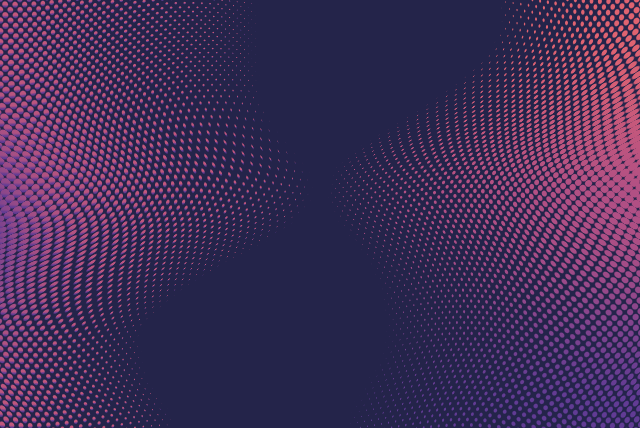
Give the GLSL for this background, as a WebGL 1 fragment shader.

```glsl
precision highp float;
// Two warped halftone dot waves swelling from the left and right edges over deep navy.

uniform vec2 u_resolution;

const float PITCH = 0.0178;

float bump(float y, float center, float width) {
  float k = (y - center) / width;
  return exp(-k * k);
}

// How far each wave reaches inward from its own side at height y
float leftReach(float y) {
  return 0.33 + 0.28 * smoothstep(0.2, 0.5, y)
       + 0.13 * bump(y, 0.56, 0.13) + 0.08 * bump(y, 0.0, 0.1);
}

float rightReach(float y) {
  return 0.33 + 0.27 * (1.0 - smoothstep(0.6, 0.95, y))
       + 0.14 * bump(y, 0.55, 0.15) + 0.09 * (1.0 - smoothstep(0.0, 0.22, y));
}

// Staggered dots sheared along the wave: x = coverage, y = height inside the dot (-1..1)
vec2 halftone(float depth, float y, float reach, float swellHeight, float inward) {
  // Columns follow the wave and crowd together toward its tip
  float u = depth * (1.0 + 0.25 * depth / reach) - 0.6 * reach
          + 0.012 * sin(depth * 11.0 + y * 5.0);
  // Rows ripple and rise to the right in the upper part
  float v = y + 0.02 * sin(depth * 9.0 + 1.0)
          - inward * 0.14 * depth * bump(y, 0.8, 0.17);
  vec2 lattice = vec2(u + v, u - v) * 0.7071 / PITCH;
  vec2 cell = fract(lattice) - 0.5;

  // Dots shrink inward and merge only where the side swells
  float fill = clamp(1.0 - depth / reach, 0.0, 1.0);
  float swell = bump(y, swellHeight, 0.2);
  float radius = (0.41 + 0.09 * swell) * pow(fill, 0.66)
               + 0.08 * swell * exp(-depth * 6.0);
  float pixel = 1.2 / (u_resolution.y * PITCH);
  float cover = clamp((radius - length(cell)) / pixel + 0.5, 0.0, 1.0);
  cover *= smoothstep(0.0, 0.06, fill);
  return vec2(cover, (cell.x - cell.y) * 0.7071 / max(radius, 0.05));
}

void main() {
  vec2 p = gl_FragCoord.xy / u_resolution.y;
  float width = u_resolution.x / u_resolution.y;

  vec3 navy = vec3(0.14, 0.14, 0.29);
  vec3 violet = vec3(0.38, 0.23, 0.58);
  vec3 magenta = vec3(0.69, 0.31, 0.52);
  vec3 coral = vec3(0.88, 0.39, 0.44);

  vec2 left = halftone(p.x, p.y, leftReach(p.y), 0.56, 1.0);
  vec2 right = halftone(width - p.x, p.y, rightReach(p.y), 0.6, -1.0);

  // Left dots: pink caps with violet undersides, cooler near the middle of the edge
  vec3 cap = mix(magenta, coral, 0.4);
  float edgeGlow = exp(-p.x * 9.0) * bump(p.y, 0.46, 0.24);
  vec3 leftColor = mix(violet, cap, smoothstep(-0.8, 0.1, left.y));
  leftColor = mix(leftColor, violet, 0.7 * edgeGlow);

  // Right dots: violet at the bottom through magenta to coral at the top
  vec3 rightColor = mix(violet, magenta, smoothstep(0.03, 0.5, p.y));
  rightColor = mix(rightColor, coral, smoothstep(0.5, 0.95, p.y));

  vec3 color = mix(navy, leftColor, left.x);
  color = mix(color, rightColor, right.x);
  gl_FragColor = vec4(color, 1.0);
}
```
